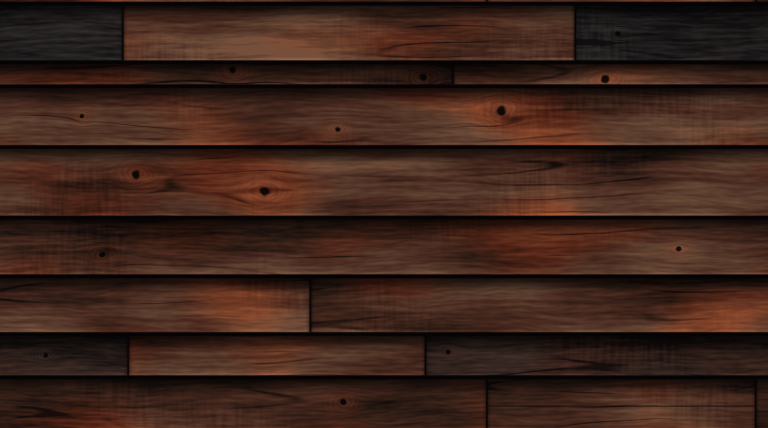
A WebGL 2 fragment shader for this texture:

```glsl
#version 300 es
precision highp float;

uniform vec2 u_resolution;
out vec4 fragColor;

const float ASPECT = 1.79;
const int ROWS = 8;
// Plank edges, measured down from the top in canvas heights
const float EDGES[9] = float[9](0.007, 0.144, 0.2, 0.342, 0.507, 0.644, 0.779, 0.88, 1.007);
// Per row: left joint, right joint, tone outside them, tone between them
const vec4 BOARDS[8] = vec4[8](
  vec4(0.160, 0.749, 0.15, 0.60), vec4(0.590, 2.0, 0.34, 0.54),
  vec4(2.0, 2.0, 0.64, 0.0),      vec4(2.0, 2.0, 0.57, 0.0),
  vec4(2.0, 2.0, 0.50, 0.0),      vec4(0.404, 2.0, 0.62, 0.56),
  vec4(0.167, 0.554, 0.23, 0.56), vec4(0.634, 0.984, 0.38, 0.44));
const float RIP_Y = 0.949;         // lengthwise cut in the last short board
const float GAP_ABOVE = 0.003;
const float GAP_BELOW = 0.006;
const float SHADOW_DEPTH = 0.05;
const float JOINT_WIDTH = 0.0022;
const float KNOT_CELLS = 4.0;
const float KNOT_CHANCE = 0.42;
const float KNOT_REACH = 0.055;
const vec3 GAP_COLOR = vec3(0.018, 0.012, 0.012);
const vec3 CHAR = vec3(0.08, 0.05, 0.05);
const vec3 UMBER = vec3(0.18, 0.11, 0.08);
const vec3 WALNUT = vec3(0.28, 0.16, 0.12);
const vec3 OAK = vec3(0.35, 0.24, 0.18);
const vec3 TAN = vec3(0.46, 0.31, 0.23);
const vec3 RED_TINT = vec3(1.22, 0.92, 0.76);
const vec3 ASH_TINT = vec3(0.98, 1.0, 1.04);

vec2 hash2(vec2 p) {
  vec3 q = fract(p.xyx * vec3(0.1031, 0.1030, 0.0973));
  q += dot(q, q.yzx + 33.33);
  return fract((q.xx + q.yz) * q.zy);
}

float corner(vec2 cell, vec2 offset, float period) {
  float a = 6.2832 * hash2(vec2(mod(cell.x, period), cell.y)).x;
  return dot(vec2(cos(a), sin(a)), offset);
}

// Gradient noise that wraps across the canvas; freq.x must be whole
float noise(vec2 p, vec2 freq) {
  p *= freq;
  vec2 i = floor(p), f = p - i;
  vec2 w = f * f * f * (f * (f * 6.0 - 15.0) + 10.0);
  vec2 e = vec2(1.0, 0.0);
  float low = mix(corner(i, f, freq.x), corner(i + e, f - e, freq.x), w.x);
  float high = mix(corner(i + e.yx, f - e.yx, freq.x), corner(i + 1.0, f - 1.0, freq.x), w.x);
  return mix(low, high, w.y);
}

vec3 woodRamp(float t) {
  t = clamp(t, 0.0, 1.0) * 4.0;
  vec3 c = mix(CHAR, UMBER, clamp(t, 0.0, 1.0));
  c = mix(c, WALNUT, clamp(t - 1.0, 0.0, 1.0));
  c = mix(c, OAK, clamp(t - 2.0, 0.0, 1.0));
  return mix(c, TAN, clamp(t - 3.0, 0.0, 1.0));
}

void main() {
  vec2 uv = gl_FragCoord.xy / u_resolution;
  float px = 1.0 / u_resolution.y;
  float u = uv.x, y = 1.0 - uv.y;
  if (y < EDGES[0]) y += 1.0;

  // Row and board
  int row = 0;
  for (int i = 1; i < ROWS; i++) if (y >= EDGES[i]) row = i;
  float top = EDGES[row], bottom = EDGES[row + 1];
  float s = (y - top) / (bottom - top);
  vec4 board = BOARDS[row];
  bool inner = u > board.x && u < board.y;
  float tone = inner ? board.w : board.z;
  float seed = float(row) * 3.0 + (inner ? 1.0 : 0.0);

  // Knots bend the grain around them
  float bend = 0.0, halo = 0.0, core = 0.0, rings = 0.0;
  for (float k = 0.0; k < KNOT_CELLS; k++) {
    vec2 h = hash2(vec2(k + 5.0, float(row) * 7.0 + 2.0));
    vec2 g = hash2(vec2(k + 31.0, float(row) * 5.0 + 9.0));
    if (g.x > KNOT_CHANCE) continue;
    float du = u - (k + 0.15 + 0.7 * h.x) / KNOT_CELLS;
    vec2 d = vec2((du - round(du)) * ASPECT, y - mix(top, bottom, 0.25 + 0.5 * h.y));
    float size = mix(0.5, 1.1, g.y);
    float r = length(d * vec2(0.6, 1.0)) / size;
    float near = exp(-r * r / (KNOT_REACH * KNOT_REACH * 0.35));
    bend -= d.y * near * 0.75;
    halo += near * size;
    rings += near * sin(r * 750.0 + 9.0 * noise(vec2(u, y), vec2(30.0, 40.0)));
    float rough = 0.004 * noise(vec2(u, y), vec2(110.0, 70.0));
    core += smoothstep(0.013, 0.006, length(d) / size + rough);
  }

  // Grain, from broad stains to fine fibres
  vec2 q = vec2(u, y + bend + seed * 3.7);
  q.y += 0.018 * noise(q, vec2(4.0, 5.0)) + 0.004 * noise(q, vec2(13.0, 18.0));
  float stain = noise(q, vec2(4.0, 8.0)) + 0.5 * noise(q, vec2(9.0, 19.0));
  float bands = noise(q, vec2(4.0, 46.0));
  float fibres = noise(q, vec2(17.0, 125.0)) + 0.6 * noise(q, vec2(60.0, 190.0));
  float saw = noise(q, vec2(190.0, 14.0)) * smoothstep(0.0, 0.3, noise(q + 8.0, vec2(5.0, 4.0)));
  float crack = smoothstep(0.05, 0.0, abs(noise(q + 4.0, vec2(3.0, 17.0))))
              * smoothstep(0.02, 0.25, noise(q + 11.0, vec2(6.0, 9.0)));

  float wear = mix(0.45, 1.0, smoothstep(0.1, 0.5, tone));
  float t = tone + wear * (0.55 * stain + 0.24 * bands) + 0.24 * fibres + 0.14 * saw;
  t += 0.16 * (s - 0.55) + 0.06 * rings + 0.1 * halo - 0.32 * crack;
  vec3 color = woodRamp(t);

  // Red heartwood and ashen weathering
  float red = smoothstep(-0.05, 0.4, noise(q + 20.0, vec2(5.0, 6.0))) + 0.7 * halo;
  color *= mix(vec3(1.0), RED_TINT, clamp(red, 0.0, 1.0));
  float ash = smoothstep(0.3, 0.15, tone);
  color = mix(color, dot(color, vec3(0.4, 0.4, 0.2)) * ASH_TINT, 0.8 * ash);
  color = mix(color, GAP_COLOR, 0.9 * clamp(core, 0.0, 1.0));

  // Overlap shadow, lit lower rim and gaps
  float below = y - top, above = bottom - y;
  color *= mix(0.28, 1.0, smoothstep(0.0, SHADOW_DEPTH, below));
  color *= 1.0 + 0.22 * smoothstep(0.012, 0.005, above);
  float gap = smoothstep(px, -px, min(below - GAP_BELOW, above - GAP_ABOVE));
  float joint = min(abs(u - board.x), abs(u - board.y)) * ASPECT;
  color *= mix(0.7, 1.0, smoothstep(0.0, 0.012, joint));
  gap = max(gap, 0.9 * smoothstep(px, -px, joint - JOINT_WIDTH));
  if (row == ROWS - 1 && inner)
    gap = max(gap, 0.7 * smoothstep(px, -px, abs(y - RIP_Y) - 0.5 * JOINT_WIDTH));
  fragColor = vec4(mix(color, GAP_COLOR, gap), 1.0);
}
```
